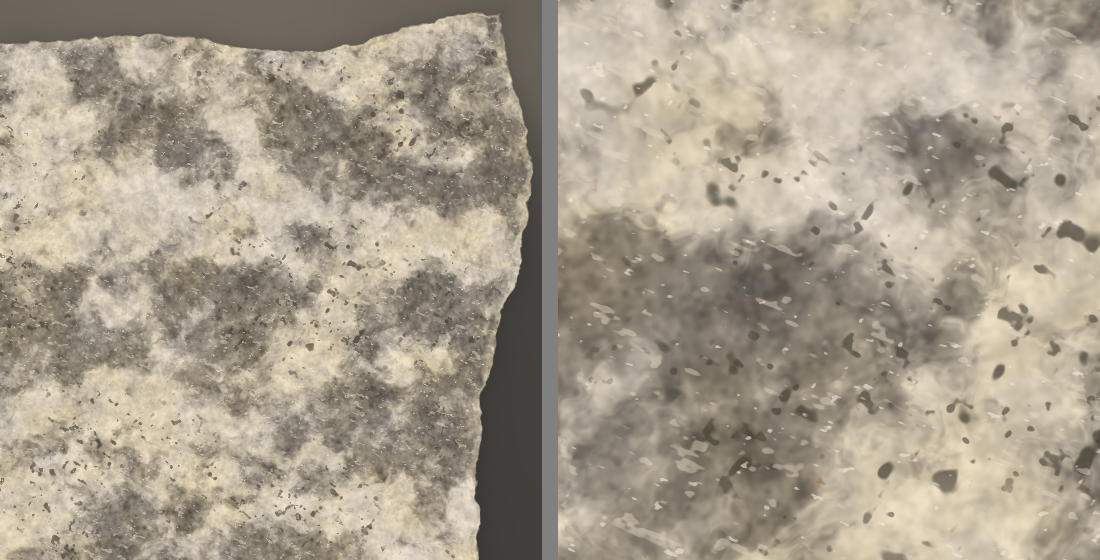
Left: the whole. Right: its middle third, enlarged.
Write a Shadertoy shader that draws this texture.

```glsl
// Corner of a rough-cut, speckled grey and cream granite slab on a dark blurred backdrop.
#define PATCH_SCALE 9.5
#define PATCH_SOFTNESS 0.12
#define PATCH_BALANCE 0.50
#define GRAIN_SCALE 62.0
#define GRAIN_AMOUNT 0.85
#define EDGE_BLUR 0.002
#define DARK_MINERAL vec3(0.44, 0.41, 0.365)
#define PALE_MINERAL vec3(0.89, 0.84, 0.75)
#define BIOTITE vec3(0.27, 0.25, 0.21)
#define BACKDROP vec3(0.425, 0.40, 0.365)
#define SHADOW vec3(0.26, 0.25, 0.235)

float hash(vec2 p) {
    return fract(sin(dot(p, vec2(127.1, 311.7))) * 43758.5453);
}

float noise(vec2 p) {
    vec2 i = floor(p), f = fract(p);
    f = f * f * (3.0 - 2.0 * f);
    return mix(mix(hash(i), hash(i + vec2(1, 0)), f.x),
               mix(hash(i + vec2(0, 1)), hash(i + vec2(1, 1)), f.x), f.y);
}

// Layered noise; a higher gain gives more ragged outlines.
float fbm(vec2 p, int octaves, float gain) {
    float sum = 0.0, amp = 1.0, total = 0.0;
    for (int i = 0; i < octaves; i++) {
        sum += amp * noise(p);
        total += amp;
        p = mat2(1.6, 1.2, -1.2, 1.6) * p + 7.3;
        amp *= gain;
    }
    return sum / total;
}

// Irregular specks: the peaks of a noise field, frayed by a finer one.
float specks(vec2 p, float scale, float threshold, float seed) {
    vec2 q = mat2(0.8, 0.6, -0.6, 0.8) * p * scale + seed;
    float peaks = noise(q) + 0.3 * (noise(q * 2.7 + 9.0) - 0.5);
    return smoothstep(threshold, threshold + 0.12, peaks);
}

// Distance inward from the broken top and right edges.
float slabDepth(vec2 p) {
    float top = 0.922 + 0.015 * smoothstep(0.0, 0.28, p.x)
              - 0.028 * smoothstep(0.29, 0.5, p.x)
              + 0.066 * smoothstep(0.55, 0.86, p.x);
    float right = 0.856 + 0.03 * smoothstep(0.27, 0.36, p.y)
                + 0.042 * smoothstep(0.42, 0.52, p.y)
                + 0.02 * smoothstep(0.5, 0.7, p.y)
                - 0.055 * smoothstep(0.7, 0.98, p.y);
    float chips = 0.024 * (fbm(p * 26.0, 4, 0.55) - 0.5);
    return min(top - p.y, right - p.x) + chips;
}

vec3 granite(vec2 p, float depth) {
    // Ragged mineral patches, slightly wider than tall
    vec2 warp = vec2(fbm(p * 18.0 + 20.0, 4, 0.6), fbm(p * 18.0 + 41.0, 4, 0.6)) - 0.5;
    vec2 q = p * vec2(0.92, 1.08) + 0.06 * warp;
    float field = fbm(q * PATCH_SCALE + 15.2, 6, 0.66);
    float pale = smoothstep(PATCH_BALANCE - PATCH_SOFTNESS,
                            PATCH_BALANCE + PATCH_SOFTNESS, field);
    float tone = mix(0.14, 0.88, pale);

    // Mottling and crystal grain, crisper in the dark mineral
    float grain = fbm(p * GRAIN_SCALE + 31.0, 3, 0.9) - 0.5;
    tone += 0.45 * (fbm(p * 30.0 + 11.0, 3, 0.7) - 0.5);
    tone += GRAIN_AMOUNT * grain * mix(1.0, 0.65, pale);

    // Bright fractured rim, broken in places
    float rimWidth = 0.004 + 0.026 * noise(p * 26.0 + 5.0);
    float rim = 1.0 - smoothstep(rimWidth * 0.4, rimWidth, depth);
    tone = mix(tone, 0.74 + 1.2 * grain, 0.65 * rim);

    // Slight cool and warm drift of hue
    vec3 color = mix(DARK_MINERAL, PALE_MINERAL, clamp(tone, -0.2, 1.08));
    float warmth = fbm(p * 12.0 + 60.0, 4, 0.6) - 0.5 + 0.12 * rim;
    color *= 1.0 + warmth * vec3(0.04, 0.0, -0.17);

    // Clustered dark mica and sparse rust stains
    float cluster = smoothstep(0.42, 0.62, fbm(p * 9.0 + 80.0, 3, 0.6));
    color = mix(color, BIOTITE, 0.7 * cluster * specks(p, 55.0, 0.86, 13.0));
    color = mix(color, BIOTITE, 0.6 * cluster * specks(p, 110.0, 0.83, 29.0));
    color = mix(color, vec3(0.68, 0.51, 0.32), 0.5 * specks(p, 85.0, 0.98, 47.0));

    // Glinting facets, short and slanted
    vec2 slant = vec2(p.x + 0.4 * p.y, 1.5 * p.y);
    color = mix(color, PALE_MINERAL, 0.45 * specks(slant, 95.0, 0.80, 71.0));
    color = mix(color, vec3(0.96, 0.92, 0.85), 0.6 * specks(slant, 150.0, 0.89, 97.0));
    return color;
}

void mainImage(out vec4 fragColor, in vec2 fragCoord) {
    vec2 p = fragCoord / iResolution.y;
    float depth = slabDepth(p);

    // Smooth backdrop, darker low on the right
    vec3 color = mix(SHADOW, BACKDROP, smoothstep(0.5, 0.94, p.y));
    color *= 1.0 + 0.1 * (noise(p * 4.0) - 0.5);
    color *= 1.0 - 0.12 * exp(min(depth, 0.0) * 60.0);

    float coverage = smoothstep(-EDGE_BLUR, EDGE_BLUR, depth);
    color = mix(color, granite(p, depth), coverage);
    fragColor = vec4(color, 1.0);
}
```
